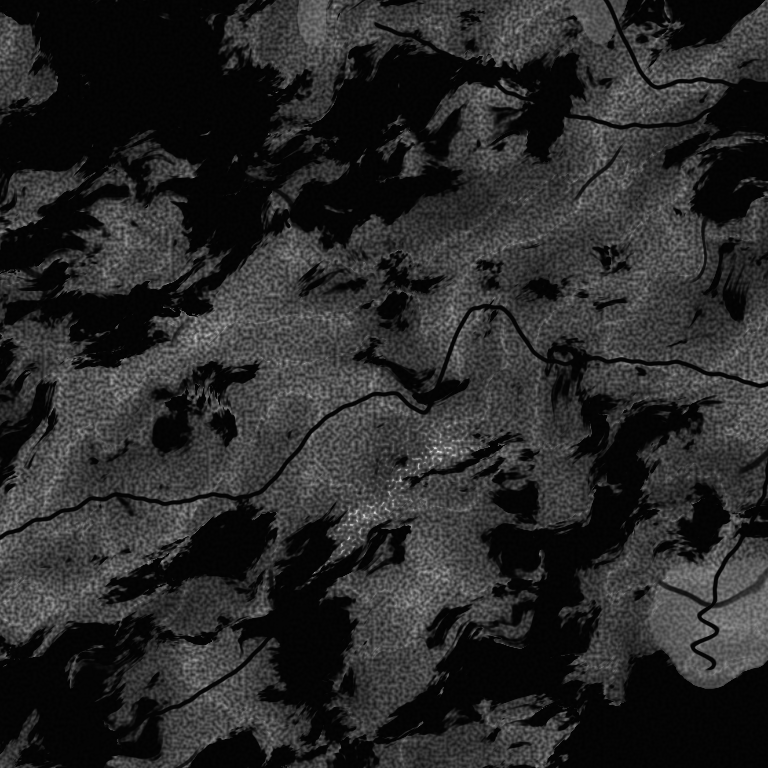
This texture is drawn by a three.js fragment shader. Its source:

```glsl
// Draws a dim grey aerial view of hills: black forest, grainy meadows, bright valleys, thin rivers.
#define FOREST_LEVEL -0.05
#define FOREST_EDGE 0.08
#define FOREST_TONE 0.014
#define MEADOW_TONE 0.205
#define GRAIN 0.95
#define GRAIN_SCALE 210.0
#define SLOPE_ANGLE 0.62
#define SLOPE_STRETCH 1.8
#define RIVER_WIDTH 0.0027
#define SOFTNESS 0.0012

varying vec2 vUv;

// Gradient noise
vec2 gradientAt(vec2 cell) {
  vec3 h = fract(cell.xyx * vec3(0.1031, 0.1030, 0.0973));
  h += dot(h, h.yzx + 33.33);
  float angle = 6.2832 * fract((h.x + h.y) * h.z);
  return vec2(cos(angle), sin(angle));
}

float noise(vec2 p) {
  vec2 i = floor(p), f = fract(p);
  vec2 u = f * f * f * (f * (f * 6.0 - 15.0) + 10.0);
  vec2 e = vec2(1.0, 0.0);
  float low = mix(dot(gradientAt(i), f), dot(gradientAt(i + e), f - e), u.x);
  float high = mix(dot(gradientAt(i + e.yx), f - e.yx), dot(gradientAt(i + 1.0), f - 1.0), u.x);
  return mix(low, high, u.y);
}

float fbm(vec2 p) {
  float sum = 0.0, amplitude = 1.0;
  for (int i = 0; i < 6; i++) {
    sum += amplitude * noise(p);
    p = p * 2.03 + 17.3;
    amplitude *= 0.69;
  }
  return sum;
}

// Shapes
float blob(vec2 p, vec2 center, vec2 radius) {
  vec2 d = (p - center) / radius;
  return exp(-dot(d, d));
}

float segment(vec2 p, vec2 a, vec2 b) {
  vec2 ab = b - a;
  return length(p - a - ab * clamp(dot(p - a, ab) / dot(ab, ab), 0.0, 1.0));
}

// Height of each water course or lane along its own axis
float course(float x, int id) {
  float wiggle = 0.014 * noise(vec2(x * 16.0, float(id) * 7.3)) + 0.005 * noise(vec2(x * 55.0, float(id)));
  if (id == 0) return wiggle + 0.30 + 0.05 * smoothstep(0.0, 0.12, x) + 0.14 * smoothstep(0.3, 0.49, x)
    - 0.025 * blob(vec2(x, 0.0), vec2(0.55, 0.0), vec2(0.03)) + 0.11 * smoothstep(0.55, 0.62, x)
    - 0.07 * smoothstep(0.65, 0.71, x) - 0.03 * smoothstep(0.85, 1.0, x);
  if (id == 1) return wiggle + 0.97 - 0.13 * smoothstep(0.46, 0.8, x) + 0.05 * smoothstep(0.88, 0.98, x);
  if (id == 2) return wiggle - 0.03 + 0.5 * x + 0.04 * smoothstep(0.3, 0.4, x);
  if (id == 3) return wiggle + 0.92 + 0.08 * smoothstep(0.2, 0.38, x)
    + 0.014 * sin(x * 150.0) * (1.0 - smoothstep(0.19, 0.23, x));
  return wiggle + 1.02 - 0.13 * smoothstep(0.76, 0.86, x);
}

float courseDistance(vec2 p, int id) {
  vec2 span = vec2(0.0, 1.0);
  if (id == 1) span.x = 0.49;
  if (id == 2) span.y = 0.4;
  if (id == 3) { p = p.yx; span = vec2(0.13, 0.42); }
  if (id == 4) span.x = 0.76;
  float y = course(p.x, id);
  float slope = (course(p.x + 0.002, id) - y) / 0.002;
  float outside = max(max(span.x - p.x, p.x - span.y), 0.0);
  return length(vec2(abs(p.y - y) / sqrt(1.0 + slope * slope), outside));
}

// Broad layout: positive is open land, negative is forest
float region(vec2 p) {
  float land = 0.28 * blob(p, vec2(0.75, 0.6), vec2(0.3, 0.16)) + 0.3 * blob(p, vec2(0.5, 0.6), vec2(0.12, 0.07));
  land += 0.4 * blob(p, vec2(0.08, 0.22), vec2(0.14, 0.06)) + 0.3 * blob(p, vec2(0.32, 0.04), vec2(0.14, 0.06));
  land -= 0.45 * blob(p, vec2(0.25, 0.87), vec2(0.32, 0.18)) + 0.4 * blob(p, vec2(0.12, 0.5), vec2(0.09, 0.12));
  land -= 0.9 * blob(p, vec2(0.92, 0.03), vec2(0.14, 0.09)) + 0.6 * blob(p, vec2(0.5, 0.505), vec2(0.09, 0.03));
  return land - 0.5 * blob(p, vec2(0.38, 0.21), vec2(0.05, 0.03));
}

void main() {
  // Bent coordinates, stretched along the hillsides
  vec2 bend = vec2(noise(vUv * 5.0), noise(vUv * 5.0 + 19.0)) + 0.4 * vec2(noise(vUv * 17.0), noise(vUv * 17.0 + 31.0));
  vec2 p = vUv + 0.06 * bend;
  vec2 along = vec2(cos(SLOPE_ANGLE), sin(SLOPE_ANGLE));
  vec2 hill = vec2(dot(p, along), SLOPE_STRETCH * dot(p, vec2(-along.y, along.x)));
  float canopy = fbm(hill * 4.0 + 5.0);

  // Rivers, lanes and side streams
  float water = 1.0;
  for (int i = 0; i < 5; i++) water = min(water, courseDistance(vUv, i));
  float river = 1.0 - smoothstep(RIVER_WIDTH - SOFTNESS, RIVER_WIDTH + SOFTNESS, water);
  float stream = 1.0 - smoothstep(0.006, 0.02, abs(noise(p * 4.0 + 9.0)));
  stream *= smoothstep(0.1, 0.18, noise(p * 3.5 + 41.0));

  // Bright valleys, fine gullies and smooth fields
  float pale = exp(-45.0 * segment(p, vec2(0.4, 0.24), vec2(0.57, 0.41)));
  float valley = pale + exp(-28.0 * segment(p, vec2(0.0, 0.31), vec2(0.31, 0.58)));
  valley += 0.8 * exp(-45.0 * segment(p, vec2(0.22, 0.36), vec2(0.47, 0.49)));
  valley += 0.7 * exp(-30.0 * segment(p, vec2(0.0, 0.74), vec2(0.2, 0.67))) + 0.3 * exp(-50.0 * water);
  float gully = exp(-20.0 * abs(noise(hill * 7.0 + 0.4 * canopy)));
  float field = max(blob(p, vec2(0.94, 0.19), vec2(0.09, 0.1)), blob(p, vec2(0.41, 1.0), vec2(0.035, 0.05)));
  field = smoothstep(0.48, 0.53, max(field, blob(p, vec2(0.78, 0.99), vec2(0.05, 0.045))));

  // Forest cover and meadow tone
  float openness = canopy + region(vUv + 0.13 * bend) + 0.35 * valley + 0.2 * gully + 0.7 * field;
  float cover = smoothstep(-FOREST_EDGE, FOREST_EDGE, openness - FOREST_LEVEL);
  float speckle = noise(vUv * GRAIN_SCALE);
  float tone = MEADOW_TONE + 0.16 * noise(hill * 6.0 + 60.0) + 0.11 * clamp(openness, 0.0, 0.8);
  tone += 0.1 * gully + 0.08 * valley + 0.05 * field;
  tone *= 1.0 + GRAIN * speckle * (1.0 - 0.5 * field);
  tone += 0.35 * pale * smoothstep(0.15, 0.5, speckle);

  float grey = mix(FOREST_TONE * (1.0 + speckle), tone, cover);
  grey = mix(grey, FOREST_TONE, max(river, 0.85 * stream));
  gl_FragColor = vec4(vec3(clamp(grey, 0.0, 1.0)), 1.0);
}
```
